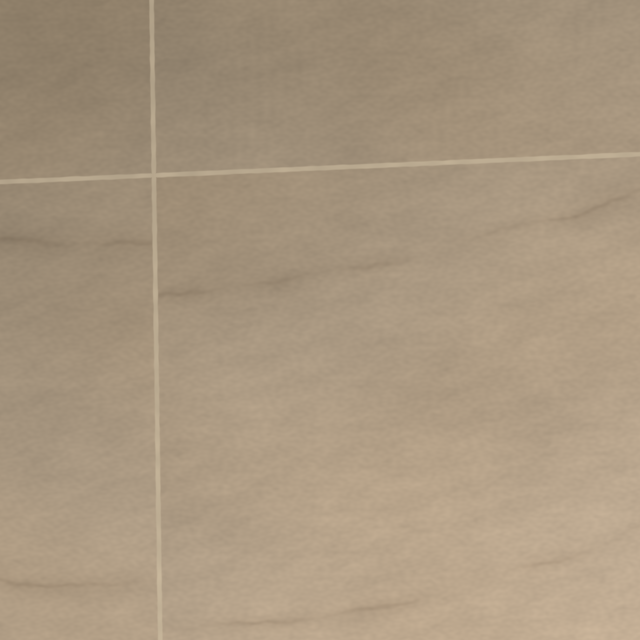
Give the GLSL for this texture, as a WebGL 1 fragment shader.

```glsl
precision highp float;
// Large beige stone floor tiles with thin pale grout, seen slightly skewed.
// A skewed grid gives the joints; layered gradient noise gives the mottle and
// grain, bent repeating bands give the veins, and a linear ramp the lighting.

uniform vec2 u_resolution;

#define TILE_SIZE 1.0
#define JOINT_CROSSING vec2(0.2405, 0.726)
#define JOINT_SKEW vec2(0.0135, -0.0435)
#define GROUT_HALF_WIDTH 0.0036
#define VEIN_SPACING 0.53
#define VEIN_STRENGTH 0.10
#define CLOUD_STRENGTH 0.045
#define STREAK_STRENGTH 0.030
#define GRAIN_STRENGTH 0.036
#define STONE_DARK vec3(0.590, 0.528, 0.443)
#define STONE_LIGHT vec3(0.735, 0.656, 0.558)
#define GROUT_COLOR vec3(0.765, 0.700, 0.595)

vec2 randomGradient(vec2 cell) {
  float angle = 6.2832 * fract(sin(dot(cell, vec2(127.1, 311.7))) * 43758.5);
  return vec2(cos(angle), sin(angle));
}

// Gradient noise, roughly -0.7 to 0.7
float gradientNoise(vec2 p) {
  vec2 cell = floor(p);
  vec2 f = p - cell;
  vec2 w = f * f * f * (f * (f * 6.0 - 15.0) + 10.0);
  float a = dot(randomGradient(cell), f);
  float b = dot(randomGradient(cell + vec2(1.0, 0.0)), f - vec2(1.0, 0.0));
  float c = dot(randomGradient(cell + vec2(0.0, 1.0)), f - vec2(0.0, 1.0));
  float d = dot(randomGradient(cell + vec2(1.0, 1.0)), f - vec2(1.0, 1.0));
  return mix(mix(a, b, w.x), mix(c, d, w.x), w.y);
}

float fbm(vec2 p) {
  float sum = 0.0;
  float amplitude = 1.0;
  for (int i = 0; i < 4; i++) {
    sum += amplitude * gradientNoise(p);
    p = mat2(1.6, 1.2, -1.2, 1.6) * p + 7.3;
    amplitude *= 0.55;
  }
  return sum;
}

// Thin broken veins with a soft shadow, rising to the right
float veins(vec2 p, vec2 tile, vec2 stone) {
  float x = p.x - 0.25;
  float shift = 0.12 * fract(dot(tile, vec2(0.37, 0.71)));
  float curve = 0.51 + shift + 0.05 * x + 0.21 * x * x;
  float wander = 0.014 * fbm(stone * vec2(7.0, 9.0));
  float band = (p.y - curve + wander) / VEIN_SPACING;
  float dist = abs(fract(band + 0.5) - 0.5) * VEIN_SPACING;
  float broken = smoothstep(-0.3, 0.35, gradientNoise(stone * vec2(7.0, 5.0) + 3.7));
  float thread = exp(-pow(dist / 0.004, 2.0)) * broken;
  float shadow = exp(-pow(dist / 0.02, 2.0)) * (0.12 + 0.28 * broken);
  return 0.6 * thread + shadow;
}

void main() {
  vec2 p = gl_FragCoord.xy / u_resolution;
  float pixel = 1.0 / min(u_resolution.x, u_resolution.y);

  // Skewed tile grid, with a separate piece of stone in each tile
  vec2 grid = p - JOINT_CROSSING;
  grid += JOINT_SKEW * grid.yx;
  vec2 tile = floor(grid / TILE_SIZE);
  vec2 stone = p + tile * vec2(5.3, 8.9);

  // Lighting ramp: dim at the top left, bright at the lower right
  float light = 0.50 + 0.98 * (0.5 - p.y) + 0.52 * (p.x - 0.5);
  vec3 color = mix(STONE_DARK, STONE_LIGHT, light);

  // Cloudy mottle in flat streaks, fine grain and a slow change of hue
  float cloud = fbm(stone * vec2(3.0, 5.0));
  float streak = fbm(stone * mat2(14.0, 5.0, -10.0, 38.0));
  float grain = gradientNoise(stone * vec2(95.0, 150.0));
  float pits = smoothstep(0.28, 0.6, gradientNoise(stone * vec2(45.0, 70.0) + 11.0));
  float hue = gradientNoise(stone * vec2(2.2, 3.5) + 21.0);
  color *= 1.0 + CLOUD_STRENGTH * cloud + STREAK_STRENGTH * streak;
  color *= 1.0 + GRAIN_STRENGTH * (grain - 0.5 * pits);
  color += hue * vec3(0.007, 0.0, -0.008);
  color *= 1.0 - VEIN_STRENGTH * veins(p, tile, stone) * vec3(0.9, 1.0, 1.1);

  // Grout joints with slightly uneven edges and tone
  vec2 jointDist = abs(fract(grid / TILE_SIZE + 0.5) - 0.5) * TILE_SIZE;
  float roughness = 0.0009 * gradientNoise(p * 60.0);
  float edge = min(jointDist.x, jointDist.y) - GROUT_HALF_WIDTH + roughness;
  float softness = max(0.0017, 0.75 * pixel);
  float grout = 1.0 - smoothstep(-softness, softness, edge);
  float groutTone = 0.94 + 0.08 * light + 0.06 * gradientNoise(p * 35.0 + 4.0);
  color = mix(color, GROUT_COLOR * groutTone, 0.92 * grout);

  gl_FragColor = vec4(color, 1.0);
}
```
